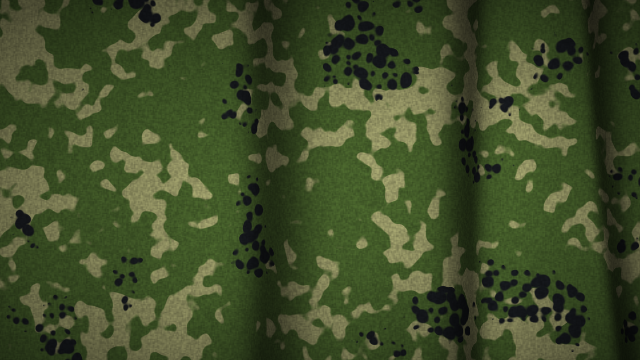
Reproduce this texture procedurally as a WebGL 1 fragment shader.

```glsl
precision highp float;
// Draped camouflage cloth: green ground, tan flecks, clustered black spots, soft vertical folds.
uniform vec2 u_resolution;

#define TAN_SCALE 17.0
#define TAN_LEVEL 0.21
#define SPOT_SCALE 31.0
#define SPOT_LEVEL 0.13
#define CLUSTER_SCALE 3.1
#define EDGE_SOFTNESS 0.0012
#define WEAVE_CONTRAST 0.17
#define BRIGHTNESS 1.08
#define GREEN vec3(0.250, 0.342, 0.152)
#define TAN vec3(0.555, 0.555, 0.375)
#define BLACK vec3(0.085, 0.095, 0.110)

vec2 hash2(vec2 p) {
  vec3 q = fract(p.xyx * vec3(0.1031, 0.1030, 0.0973));
  q += dot(q, q.yzx + 33.33);
  return fract((q.xx + q.yz) * q.zy);
}

float cornerSlope(vec2 cell, vec2 offset) {
  float angle = 6.2832 * hash2(cell).x;
  return dot(vec2(cos(angle), sin(angle)), offset);
}

float gradientNoise(vec2 p) {
  vec2 i = floor(p), f = fract(p);
  vec2 u = f * f * f * (f * (f * 6.0 - 15.0) + 10.0);
  vec2 e = vec2(1.0, 0.0);
  return mix(mix(cornerSlope(i, f), cornerSlope(i + e, f - e), u.x),
             mix(cornerSlope(i + e.yx, f - e.yx), cornerSlope(i + 1.0, f - 1.0), u.x), u.y);
}

float valueNoise(vec2 p) {
  vec2 i = floor(p), f = fract(p);
  f = f * f * (3.0 - 2.0 * f);
  vec2 e = vec2(1.0, 0.0);
  return mix(mix(hash2(i).x, hash2(i + e).x, f.x),
             mix(hash2(i + e.yx).x, hash2(i + 1.0).x, f.x), f.y);
}

// Broad drifts that gather the small marks into groups
float clusters(vec2 p) {
  return gradientNoise(p * CLUSTER_SCALE) + 0.6 * gradientNoise(p * CLUSTER_SCALE * 2.1 + 17.0);
}

// Positive inside tan patches
float tanField(vec2 p) {
  float fine = gradientNoise(p * TAN_SCALE) + 0.45 * gradientNoise(p * TAN_SCALE * 1.9 + 5.0);
  return fine + 0.95 * clusters(p + 43.0) - TAN_LEVEL;
}

// Rounded spots that swell and fuse where the density is high; negative inside
float spotDistance(vec2 p, float density) {
  vec2 cell = floor(p);
  float sum = 0.0;
  for (int y = -1; y <= 1; y++) {
    for (int x = -1; x <= 1; x++) {
      vec2 c = cell + vec2(float(x), float(y));
      vec2 center = c + 0.1 + 0.8 * hash2(c + 71.0);
      float radius = mix(-0.28, 0.17 + 0.42 * hash2(c + 29.0).y, density);
      sum += exp(-10.0 * (length(p - center) - radius));
    }
  }
  return -log(sum) * 0.1;
}

// Shadow valley with its own softness on each side
float valley(float d, float left, float right) {
  float t = d / (d < 0.0 ? left : right);
  return exp(-t * t);
}

void main() {
  vec2 uv = gl_FragCoord.xy / u_resolution;
  vec2 p = gl_FragCoord.xy / u_resolution.y;
  float aspect = u_resolution.x / u_resolution.y;
  float soft = EDGE_SOFTNESS + 0.7 / u_resolution.y;

  // Signed distances to the three folds
  float sway = 0.012 * sin(p.y * 4.0);
  float foldA = p.x - 0.415 * aspect - sway;
  float foldB = p.x - 0.737 * aspect + 0.5 * sway;
  float foldC = p.x - 0.975 * aspect + 0.10 * p.y + 0.5 * sway;

  // Cloth coordinates, squeezed where the folds turn away
  vec2 cloth = p + vec2(0.05 * smoothstep(-0.07, 0.07, foldA)
             + 0.06 * smoothstep(-0.04, 0.04, foldB)
             + 0.05 * smoothstep(-0.03, 0.03, foldC), 0.0);
  vec2 warp = vec2(gradientNoise(cloth * 26.0 + 3.0), gradientNoise(cloth * 26.0 + 61.0));
  vec2 q = cloth + 0.009 * warp;

  // Printed pattern
  float tanSoft = soft * TAN_SCALE * 1.5;
  float tanMask = smoothstep(-tanSoft, tanSoft, tanField(q));
  float density = smoothstep(SPOT_LEVEL, SPOT_LEVEL + 0.22, clusters(cloth + 12.3));
  float spotSoft = soft * SPOT_SCALE;
  float spotMask = 1.0 - smoothstep(-spotSoft, spotSoft, spotDistance(q * SPOT_SCALE, density));
  vec3 color = mix(mix(GREEN, TAN, tanMask), BLACK, spotMask);

  // Woven grain, drawn out along the upright threads
  float grain = valueNoise(cloth * vec2(270.0, 130.0)) + valueNoise(cloth * vec2(150.0, 280.0) + 9.0) - 1.0;
  color *= 1.0 + WEAVE_CONTRAST * grain;

  // Fold shadows, lit crests and darkened borders
  float light = 1.0 - 0.52 * valley(foldA, 0.06, 0.11);
  light *= 1.0 - 0.55 * valley(foldB, 0.07, 0.035);
  light *= 1.0 - 0.60 * valley(foldC, 0.025, 0.06);
  light *= 1.0 + 0.10 * valley(foldB - 0.12, 0.06, 0.14) + 0.06 * gradientNoise(p * vec2(5.0, 1.5));
  vec2 border = uv - vec2(0.5, 0.47);
  light *= (1.0 - 1.25 * border.x * border.x) * (1.0 - 1.3 * border.y * border.y);

  gl_FragColor = vec4(color * light * BRIGHTNESS, 1.0);
}
```
